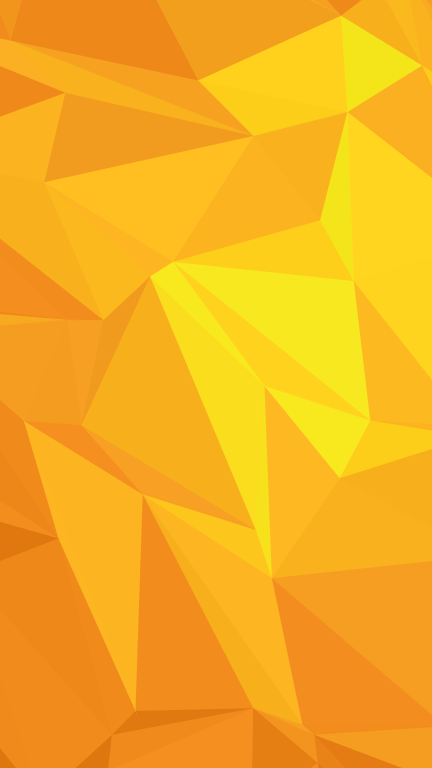
A WebGL 2 fragment shader for this background:

```glsl
#version 300 es
precision highp float;

uniform vec2 u_resolution;
out vec4 fragColor;

#define CELL vec2(0.32, 0.20)        // mesh cell, in canvas widths
#define TILT -0.70                   // mesh direction, radians
#define JITTER 0.97                  // vertex scatter, below 1 keeps quads simple
#define SEED 17.0
#define GLOW_CENTER vec2(0.78, 1.00) // brightest region
#define GLOW_SIZE vec2(0.50, 0.60)
#define GLOW_PEAK 1.09
#define GLOW_FALLOFF 0.50
#define FACE_CONTRAST 0.72
#define BLEND 0.035                  // softness between palette steps

const vec3 RUST   = vec3(0.88, 0.47, 0.06);
const vec3 ORANGE = vec3(0.945, 0.545, 0.11);
const vec3 AMBER  = vec3(0.96, 0.62, 0.13);
const vec3 GOLD   = vec3(0.98, 0.70, 0.12);
const vec3 HONEY  = vec3(0.99, 0.78, 0.11);
const vec3 SUN    = vec3(1.00, 0.82, 0.11);
const vec3 LEMON  = vec3(0.97, 0.91, 0.12);

float hash(vec2 p) {
    vec3 q = fract(vec3(p.xyx + SEED) * vec3(0.1031, 0.1030, 0.0973));
    q += dot(q, q.yzx + 33.33);
    return fract((q.x + q.y) * q.z);
}

mat2 rotation(float a) {
    return mat2(cos(a), sin(a), -sin(a), cos(a));
}

// Lattice vertex in canvas space, scattered towards its limits so that
// broad faces and thin slivers both occur
vec2 vertex(vec2 id) {
    vec2 random = vec2(hash(id), hash(id + 57.3));
    vec2 shift = smoothstep(0.05, 0.95, random) - 0.5;
    return rotation(TILT) * ((id + JITTER * shift) * CELL);
}

float cross2(vec2 a, vec2 b) {
    return a.x * b.y - a.y * b.x;
}

float area(vec2 a, vec2 b, vec2 c) {
    return cross2(b - a, c - a);
}

// Signed distance to the line a-b, positive on its left
float side(vec2 p, vec2 a, vec2 b) {
    return cross2(normalize(b - a), p - a);
}

float coverage(vec2 p, vec2 a, vec2 b, vec2 c, float px) {
    float d = min(side(p, a, b), min(side(p, b, c), side(p, c, a)));
    return clamp(d / px + 0.5, 0.0, 1.0);
}

vec3 stepTo(vec3 low, vec3 high, float edge, float tone) {
    return mix(low, high, smoothstep(edge - BLEND, edge + BLEND, tone));
}

// Palette ordered from dark to bright, spaced by area share
vec3 palette(float tone) {
    vec3 c = stepTo(RUST, ORANGE, -0.02, tone);
    c = stepTo(c, AMBER, 0.27, tone);
    c = stepTo(c, GOLD, 0.44, tone);
    c = stepTo(c, HONEY, 0.65, tone);
    c = stepTo(c, SUN, 0.71, tone);
    return stepTo(c, LEMON, 0.84, tone);
}

// Flat face colour: broad glow plus variation per quad and per face
vec3 faceColor(vec2 center, vec2 id, float face) {
    float glow = GLOW_PEAK - GLOW_FALLOFF * length((center - GLOW_CENTER) / GLOW_SIZE);
    float slope = 0.14 * (center.y - 0.9);
    float grain = mix(hash(id + 11.7), hash(id + 31.1 + 8.3 * face), 0.7) - 0.5;
    float shade = 0.03 * (hash(id + 71.9 + face) - 0.5);
    return palette(glow + slope + FACE_CONTRAST * grain) + shade;
}

void main() {
    vec2 p = gl_FragCoord.xy / u_resolution.x;
    float px = 1.0 / u_resolution.x;
    vec2 home = floor(rotation(-TILT) * p / CELL);
    vec4 sum = vec4(0.0);

    // Every quad that can reach this point, split into two faces
    for (int j = -1; j <= 1; j++) {
        for (int i = -1; i <= 1; i++) {
            vec2 id = home + vec2(i, j);
            vec2 a = vertex(id);
            vec2 b = vertex(id + vec2(1, 0));
            vec2 c = vertex(id + vec2(1, 1));
            vec2 d = vertex(id + vec2(0, 1));

            // Pick a diagonal that stays inside the quad
            bool acInside = min(area(a, b, c), area(a, c, d)) > 0.0;
            bool bdInside = min(area(a, b, d), area(b, c, d)) > 0.0;
            if (!acInside || (bdInside && hash(id + 91.4) < 0.5)) {
                vec2 first = a;
                a = b; b = c; c = d; d = first;
            }

            float w0 = coverage(p, a, b, c, px);
            float w1 = coverage(p, a, c, d, px);
            sum += w0 * vec4(faceColor((a + b + c) / 3.0, id, 0.0), 1.0);
            sum += w1 * vec4(faceColor((a + c + d) / 3.0, id, 1.0), 1.0);
        }
    }
    fragColor = vec4(sum.rgb / max(sum.a, 1e-4), 1.0);
}
```
